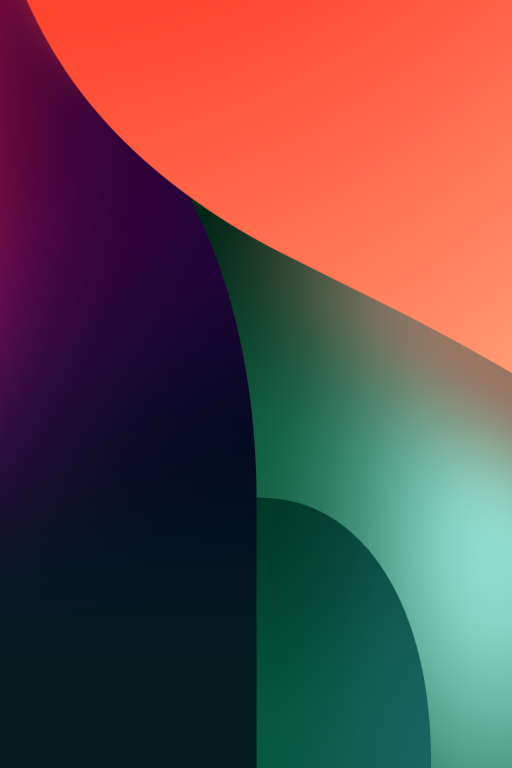
This background is drawn by a Shadertoy shader. Its source:

```glsl
#define GLOW_CENTER vec2(0.97, 0.29)
#define GLOW_SPREAD vec2(0.09, 0.13)
#define ARCH_CENTER vec2(0.501, 0.0)
#define ARCH_RADII vec2(0.341, 0.352)
#define ARCH_POWER 2.2
#define WALL_X 0.501
#define WALL_BEND_Y 0.349
#define HAZE_DEPTH 0.12
#define RIM_GLOW 0.22

// Antialiased coverage: 1 where the signed value is negative
float cover(float d) {
    return clamp(0.5 - d / max(fwidth(d), 1e-5), 0.0, 1.0);
}

// Height of the sweeping lower edge of the coral sheet
float sheetEdge(float x) {
    float bend = max(0.55 - x, 0.0);
    float droop = max(x - 0.75, 0.0);
    return 0.8516 - 0.33 * x + 0.35 * bend * bend
         + 0.134 * exp(-10.2 * x) - 0.12 * droop * droop;
}

// Right side of the dark wall: upright below, curling left above
float wallEdge(float y) {
    float t = clamp(y - WALL_BEND_Y, 0.0, 0.5);
    float t2 = t * t;
    return WALL_X - 0.703 * t2 - 0.89 * t2 * t2;
}

float archShape(vec2 p) {
    vec2 q = pow(abs(p - ARCH_CENTER) / ARCH_RADII, vec2(ARCH_POWER));
    return q.x + q.y - 1.0;
}

vec3 meadowColor(vec2 p, float gap) {
    vec3 forest = vec3(0.0, 0.14, 0.08);
    vec3 emerald = vec3(0.03, 0.34, 0.22);
    vec3 mint = vec3(0.57, 0.87, 0.81);
    vec3 taupe = vec3(0.60, 0.46, 0.38);
    vec3 col = mix(forest, emerald, 1.0 - smoothstep(0.38, 0.75, p.y));
    vec2 away = p - GLOW_CENTER;
    col = mix(col, mint, exp(-dot(away * away, 1.0 / GLOW_SPREAD)));
    float haze = gap / HAZE_DEPTH;
    return mix(col, taupe, smoothstep(0.35, 0.95, p.x) * exp(-haze * haze));
}

vec3 archColor(vec2 p) {
    vec3 pine = vec3(0.0, 0.22, 0.155);
    vec3 jade = vec3(0.02, 0.35, 0.25);
    vec3 lagoon = vec3(0.11, 0.39, 0.39);
    vec3 col = mix(pine, jade, 1.0 - smoothstep(0.0, 0.36, p.y));
    float side = smoothstep(0.5, 0.88, p.x);
    return mix(col, lagoon, side * (1.0 - 1.2 * p.y));
}

vec3 wallColor(vec2 p) {
    vec3 teal = vec3(0.005, 0.105, 0.12);
    vec3 navy = vec3(0.005, 0.035, 0.13);
    vec3 indigo = vec3(0.11, 0.0, 0.22);
    vec3 plum = vec3(0.42, 0.08, 0.40);
    vec3 crimson = vec3(0.42, 0.03, 0.23);
    vec3 col = mix(teal, navy, smoothstep(0.12, 0.47, p.y));
    col = mix(col, indigo, smoothstep(0.42, 0.74, p.y));
    float sideLight = exp(-5.2 * p.x) * smoothstep(0.15, 0.75, p.y);
    return mix(col, mix(plum, crimson, smoothstep(0.3, 0.9, p.y)), sideLight);
}

vec3 sheetColor(vec2 p) {
    vec3 hot = vec3(1.0, 0.27, 0.18);
    vec3 peach = vec3(1.0, 0.63, 0.46);
    float warmth = 0.36 * p.x * p.x + 1.25 * (1.0 - p.y) - 0.03;
    return mix(hot, peach, clamp(warmth, 0.0, 1.0));
}

void mainImage(out vec4 fragColor, in vec2 fragCoord) {
    vec2 p = fragCoord / iResolution.xy;
    float gap = sheetEdge(p.x) - p.y;

    // Layers from back to front
    vec3 col = meadowColor(p, max(gap, 0.0));
    col = mix(col, archColor(p), cover(archShape(p)));
    col = mix(col, wallColor(p), cover(p.x - wallEdge(p.y)));

    // Faint light spilling past the upper rim
    float spill = exp(-max(gap, 0.0) / 0.04) * smoothstep(0.82, 1.0, p.y);
    vec3 sheet = sheetColor(p);
    col = mix(col, sheet, RIM_GLOW * spill);
    col = mix(col, sheet, cover(gap));

    fragColor = vec4(col, 1.0);
}
```
